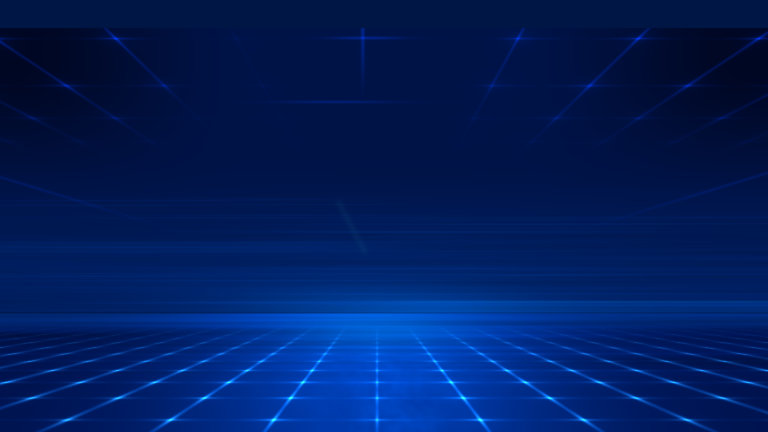
A WebGL 2 fragment shader for this background:

```glsl
#version 300 es
precision highp float;
// A dark blue hall: a glowing perspective floor grid, a faint ceiling grid
// and a hazy horizon. Grids come from projected cell distances; the haze is
// built from gradients, stretched gradient noise and scattered thin streaks.
uniform vec2 u_resolution;
out vec4 fragColor;

const vec3 NAVY = vec3(0.0, 0.075, 0.28);
const vec3 MIDNIGHT = vec3(0.0, 0.025, 0.13);
const vec3 COBALT = vec3(0.0, 0.145, 0.43);
const vec3 AZURE = vec3(0.0, 0.30, 0.84);
const vec3 LINE_BLUE = vec3(0.02, 0.27, 0.52);
const vec3 NODE_CYAN = vec3(0.14, 0.40, 0.42);
const vec3 CEILING_BLUE = vec3(0.0, 0.09, 0.38);
const float CENTER_X = -0.016;
const float FLOOR_TOP = 0.2755;

float hash(float n) {
  return fract(sin(n * 91.7) * 4375.5);
}

vec2 gradientAt(vec2 cell) {
  float angle = 6.2832 * fract(sin(dot(cell, vec2(127.1, 311.7))) * 43758.5);
  return vec2(cos(angle), sin(angle));
}

float gradientNoise(vec2 p) {
  vec2 i = floor(p), f = fract(p);
  vec2 w = f * f * f * (f * (f * 6.0 - 15.0) + 10.0);
  vec2 e = vec2(1.0, 0.0);
  float a = dot(gradientAt(i), f);
  float b = dot(gradientAt(i + e.xy), f - e.xy);
  float c = dot(gradientAt(i + e.yx), f - e.yx);
  float d = dot(gradientAt(i + e.xx), f - e.xx);
  return mix(mix(a, b, w.x), mix(c, d, w.x), w.y);
}

float glow(float dist, float width) {
  float t = dist / width;
  return exp(-t * t);
}

float segmentDistance(vec2 p, vec2 a, vec2 b) {
  vec2 ab = b - a;
  return length(p - a - ab * clamp(dot(p - a, ab) / dot(ab, ab), 0.0, 1.0));
}

// Long thin horizontal streaks between two heights.
float thinStreaks(vec2 p, float low, float high, float width) {
  float sum = 0.0;
  for (float i = 1.0; i < 29.0; i++) {
    float y = mix(low, high, hash(i));
    float x = mix(-0.8, 0.8, hash(i + 40.0));
    sum += glow(p.y - y, width) * glow(p.x - x, mix(0.15, 0.6, hash(i + 80.0)));
  }
  return sum;
}

// Distances on the canvas to the nearest ray (x) and row (y) of a projected grid.
vec2 gridDistance(float x, float depth, vec2 cell, vec2 phase) {
  vec2 uv = vec2(x / depth, 1.0 / depth) / cell - phase;
  vec2 offset = abs(fract(uv + 0.5) - 0.5) * cell;
  return offset * vec2(depth, depth * depth);
}

// Thin rays, rows that flare near crossings, and a bright core at each node.
vec2 gridLight(vec2 dist, float slope, float width, float flare) {
  float ray = glow(dist.x / sqrt(1.0 + slope * slope), width);
  float row = glow(dist.y, width * 0.75) * exp(-dist.x / flare);
  float node = exp(-length(dist * vec2(1.0, 1.8)) / (flare * 0.4));
  return vec2(ray * (0.5 + 0.6 * node) + row * 0.7, node);
}

vec3 wallColor(vec2 p, float streak, float pixel) {
  float haze = smoothstep(0.64, 0.28, p.y);
  vec3 color = mix(NAVY, COBALT, haze * (0.6 + 0.4 * glow(p.x, 0.55)));
  float corner = smoothstep(0.3, 0.85, abs(p.x)) * smoothstep(0.5, 0.85, p.y);
  color = mix(color, MIDNIGHT, corner * 0.95);
  color += COBALT * streak * haze * 0.13;
  color += vec3(0.0, 0.02, 0.045) * thinStreaks(p, 0.29, 0.54, max(0.0018, 0.7 * pixel));
  color += vec3(0.0, 0.13, 0.22) * glow(p.x, 0.33) * glow(p.y - 0.265, 0.065);
  // Soft strips of light, one on each side.
  float leftStrip = smoothstep(0.413, 0.416, p.y) * (1.0 - smoothstep(0.440, 0.443, p.y));
  color += vec3(0.0, 0.018, 0.035) * leftStrip * smoothstep(0.25, -0.3, p.x);
  float rightStrip = smoothstep(0.301, 0.304, p.y);
  float side = smoothstep(-0.15, 0.2, p.x);
  color += vec3(0.0, 0.055, 0.10) * (1.0 - rightStrip) * side;
  color += vec3(0.0, 0.05, 0.06) * glow(p.y - 0.302, 0.0025) * side;
  float beam = segmentDistance(p, vec2(-0.104, 0.53), vec2(-0.046, 0.42));
  return color + vec3(0.012, 0.035, 0.02) * glow(beam, 0.008);
}

vec3 ceilingLight(vec2 p, float width) {
  float x = abs(p.x - CENTER_X), depth = max(p.y - 0.324, 0.02);
  float slope = x / depth;
  vec2 dist = gridDistance(x, depth, vec2(0.475, 0.39), vec2(0.17, 0.37));
  vec2 light = gridLight(dist, slope, width, 0.045);
  float fade = smoothstep(0.62, 0.88, p.y) * smoothstep(0.35, 0.55, slope);
  fade *= mix(0.1, 1.0, smoothstep(-0.4, -0.6, p.x) + smoothstep(0.1, 0.4, p.x));
  float lowRay = glow(abs(slope - 3.28) * depth / 3.43, width);
  lowRay *= smoothstep(0.42, 0.58, p.y) * smoothstep(0.3, 0.8, x) * 0.3;
  // Central cross piece.
  float post = glow(p.x + 0.049, width * 1.3) * smoothstep(0.76, 0.94, p.y);
  float bar = glow(p.y - 0.764, width) * glow(p.x + 0.11, 0.13) * 0.45;
  float cap = glow(p.y - 0.912, width) * glow(p.x + 0.04, 0.08) * 0.7;
  return CEILING_BLUE * ((light.x + 0.4 * light.y) * fade + lowRay + post * 0.7 + bar + cap);
}

vec3 floorColor(vec2 p, float streak, float width) {
  float x = p.x - CENTER_X, depth = 0.336 - p.y;
  float center = glow(x, 0.36 + depth * 0.4);
  vec3 color = mix(vec3(0.0, 0.07, 0.30), AZURE, center * mix(1.0, 0.68, depth * 3.0));
  float strip = smoothstep(0.222, 0.262, p.y);
  color += vec3(0.0, 0.09, 0.17) * strip * (1.0 - 0.9 * center);
  color += vec3(0.0, 0.09, 0.02) * glow(x, 0.2) * glow(p.y - 0.24, 0.05);
  color *= 1.0 + streak * 0.28 * smoothstep(0.3, 0.06, depth);
  // Uneven patch of light under the middle rays.
  float patchNoise = gradientNoise(p * vec2(16.0, 22.0)) + 0.5 * gradientNoise(p * 55.0);
  float patchMask = glow(x - 0.04, 0.15) * smoothstep(0.22, 0.14, p.y);
  color += vec3(0.0, 0.04, 0.08) * patchMask * (0.5 + patchNoise);
  vec2 dist = gridDistance(x, depth, vec2(0.776, 0.639), vec2(0.0, 0.08));
  vec2 light = gridLight(dist, x / depth, width * (0.65 + depth * 1.6), 0.012 + depth * 0.12);
  float fade = smoothstep(0.08, 0.25, depth) * mix(0.6, 1.0, center) * (1.0 - 0.45 * glow(x, 0.08));
  color += (LINE_BLUE * light.x + NODE_CYAN * light.y * light.x) * fade;
  return color + vec3(0.0, 0.07, 0.16) * light.y * fade * 0.5;
}

void main() {
  float pixel = 1.0 / u_resolution.y;
  vec2 p = (gl_FragCoord.xy - vec2(0.5 * u_resolution.x, 0.0)) * pixel;
  float width = max(0.0033, 0.8 * pixel);
  float streak = gradientNoise(p * vec2(0.8, 65.0)) + 0.6 * gradientNoise(p * vec2(1.6, 140.0) + 9.0);
  vec3 wall = wallColor(p, streak, pixel) + ceilingLight(p, width);
  vec3 ground = floorColor(vec2(p.x, min(p.y, 0.3)), streak, width);
  vec3 color = mix(ground, wall, smoothstep(-pixel, pixel, p.y - FLOOR_TOP));
  color *= 1.0 - 0.25 * glow(p.y - FLOOR_TOP, 0.002);
  // Plain strip along the top.
  color = mix(color, vec3(0.0, 0.085, 0.27), smoothstep(-pixel, pixel, p.y - 0.935));
  fragColor = vec4(clamp(color, 0.0, 1.0), 1.0);
}
```
